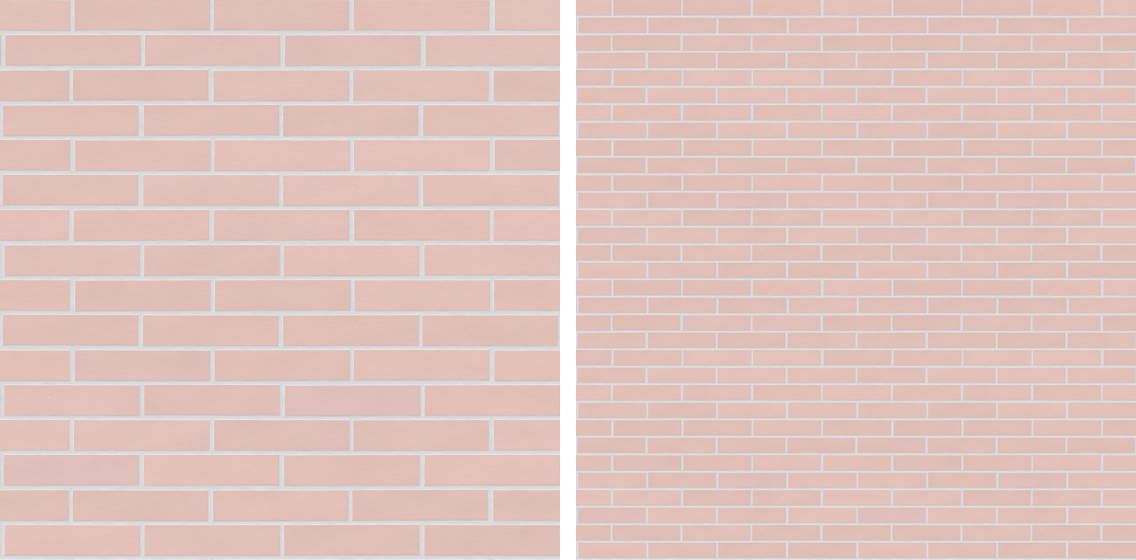
Left, the tile; right, the same tile 2 across and 2 down.
Reproduce this texture procedurally as a WebGL 2 fragment shader.

```glsl
#version 300 es
precision highp float;
// Pale pink running-bond brick wall with light grey mortar, tiling seamlessly.

#define GRID vec2(4.0, 16.0)        // bricks across, courses up
#define GAP vec2(0.0088, 0.0088)    // mortar joint widths
#define OFFSET vec2(0.0030, 0.0040) // shift of the whole bond
#define JITTER vec2(0.0012, 0.0006) // placement error of a brick
#define ROW_SHIFT 0.0025            // sideways drift of a course
#define TILT 0.003                  // rotation error of a brick
#define ROUGHNESS 0.0005            // unevenness of brick edges
#define EDGE_WIDTH 0.0020           // darker rim of a brick

uniform vec2 u_resolution;
out vec4 outColor;

const vec3 BRICK = vec3(0.882, 0.752, 0.722);
const vec3 BRICK_RIM = vec3(0.815, 0.715, 0.695);
const vec3 MORTAR = vec3(0.853, 0.853, 0.860);
const vec3 MORTAR_LIGHT = vec3(0.925, 0.910, 0.908);
const vec3 MORTAR_SHADE = vec3(0.785, 0.755, 0.755);

// Integer hash giving three values from 0 to 1
vec3 hash3(vec2 cell, float seed) {
    uvec3 v = uvec3(cell, seed) * 1664525u + 1013904223u;
    v.x += v.y * v.z; v.y += v.z * v.x; v.z += v.x * v.y;
    v ^= v >> 16u;
    v.x += v.y * v.z; v.y += v.z * v.x; v.z += v.x * v.y;
    return vec3(v >> 8u) / 16777216.0;
}

float cornerGradient(vec2 cell, vec2 corner, vec2 f, vec2 period, float seed) {
    float angle = 6.28319 * hash3(mod(cell + corner, period), seed).x;
    return dot(vec2(cos(angle), sin(angle)), f - corner);
}

// Gradient noise that wraps after a whole period
float noise(vec2 uv, vec2 period, float seed) {
    vec2 p = uv * period, cell = floor(p), f = p - cell;
    vec2 s = f * f * f * (f * (f * 6.0 - 15.0) + 10.0);
    float low = mix(cornerGradient(cell, vec2(0, 0), f, period, seed),
                    cornerGradient(cell, vec2(1, 0), f, period, seed), s.x);
    float high = mix(cornerGradient(cell, vec2(0, 1), f, period, seed),
                     cornerGradient(cell, vec2(1, 1), f, period, seed), s.x);
    return mix(low, high, s.y);
}

float boxDistance(vec2 p, vec2 halfSize) {
    vec2 d = abs(p) - halfSize;
    return length(max(d, 0.0)) + min(max(d.x, d.y), 0.0);
}

void main() {
    vec2 uv = gl_FragCoord.xy / u_resolution;
    float soft = max(0.0008, 0.7 / min(u_resolution.x, u_resolution.y));

    // Brick cell: every second course moves by half a brick
    vec2 grid = (uv - OFFSET) * GRID;
    float row = mod(floor(grid.y), GRID.y);
    float drift = (hash3(vec2(0.0, row), 1.0).x - 0.5) * 2.0 * ROW_SHIFT;
    grid.x += 0.5 * mod(row, 2.0) + drift * GRID.x;
    vec2 id = vec2(mod(floor(grid.x), GRID.x), row);
    vec3 place = hash3(id, 2.0) * 2.0 - 1.0;
    vec3 tone = hash3(id, 3.0) - 0.5;

    // Slightly misplaced, tilted brick with uneven edges
    vec2 p = (fract(grid) - 0.5) / GRID - place.xy * JITTER;
    p += vec2(-p.y, p.x) * place.z * TILT;
    vec2 halfSize = 0.5 / GRID - 0.5 * GAP;
    float rough = noise(uv, vec2(48.0), 4.0) + 0.6 * noise(uv, vec2(160.0), 5.0);
    float d = boxDistance(p, halfSize - 0.001) - 0.001 + rough * ROUGHNESS;

    // Facing of the nearest edge: light from above left
    vec2 slack = halfSize - abs(p);
    vec2 facing = slack.x < slack.y ? vec2(sign(p.x), 0.0) : vec2(0.0, sign(p.y));
    float lit = dot(facing, vec2(-0.6, 1.0));

    // Mortar: bright above each brick, shaded below, with fine grain
    float grain = noise(uv, vec2(256.0), 6.0);
    float patches = noise(uv, vec2(40.0, 64.0), 7.0);
    float nearBrick = 1.0 - smoothstep(0.0003, 0.0034, d);
    vec3 mortar = MORTAR + 0.025 * grain + 0.025 * patches;
    mortar = mix(mortar, MORTAR_LIGHT, nearBrick * max(lit, 0.0) * (0.9 + 0.5 * patches));
    mortar = mix(mortar, MORTAR_SHADE, nearBrick * max(-lit, 0.0) * (0.65 + 0.5 * patches));

    // Brick face: own tone, soft clouds, horizontal streaks
    vec3 brick = BRICK + tone.x * vec3(0.022, 0.014, 0.010) + tone.y * vec3(0.0, 0.004, 0.016);
    brick += 0.016 * noise(uv, vec2(10.0, 24.0), 8.0);
    brick += 0.010 * noise(uv, vec2(40.0, 200.0), 9.0) + 0.008 * grain;

    // Wear: rim, and rare pale or dark specks
    float rim = smoothstep(-EDGE_WIDTH, 0.0, d);
    brick = mix(brick, BRICK_RIM, rim * (0.60 - 0.25 * lit + 0.3 * patches));
    float speck = noise(uv, vec2(120.0, 160.0), 10.0);
    brick += 0.06 * smoothstep(0.55, 0.70, speck) - 0.05 * smoothstep(0.60, 0.72, -speck);

    vec3 color = mix(brick, mortar, smoothstep(-soft, soft, d));
    outColor = vec4(clamp(color, 0.0, 1.0), 1.0);
}
```
